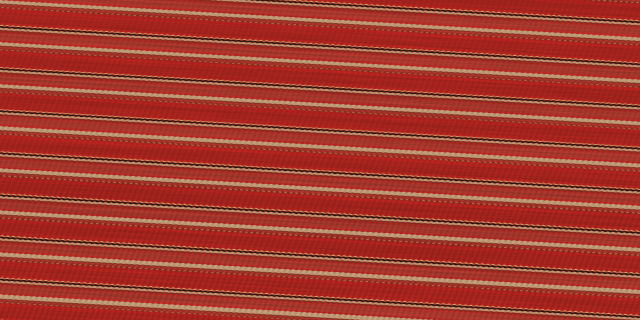
A Shadertoy shader for this pattern:

```glsl
// Slanted red woven cloth with repeating tan, cream and black thread stripes.

const float PERIOD = 0.1316;      // stripe spacing, in canvas heights
const float SLOPE = 0.0585;       // drop per unit of width
const float FIRST_STRIPE = 0.0846;
const float THREADS = 58.0;       // weave ridges per canvas height
const float STREAK = 0.10;        // strength of the dyed streaks
const float RIDGE = 0.05;         // strength of the weave shading
const float TAU = 6.2831853;

const vec3 RED = vec3(0.635, 0.135, 0.112);
const vec3 ROSE = vec3(0.665, 0.225, 0.185);
const vec3 SCARLET = vec3(0.74, 0.13, 0.12);
const vec3 TAN = vec3(0.745, 0.60, 0.46);
const vec3 CREAM = vec3(0.84, 0.62, 0.42);
const vec3 BROWN = vec3(0.42, 0.20, 0.13);
const vec3 BLACK = vec3(0.12, 0.08, 0.06);

float hash(float n) {
    return fract(sin(n * 91.7) * 4375.85);
}

vec2 gradient(vec2 cell) {
    float angle = TAU * hash(dot(cell, vec2(1.0, 5.73)));
    return vec2(cos(angle), sin(angle));
}

float gradientNoise(vec2 p) {
    vec2 i = floor(p), f = p - i;
    vec2 u = f * f * f * (f * (f * 6.0 - 15.0) + 10.0);
    vec2 e = vec2(0.0, 1.0);
    float low = mix(dot(gradient(i), f),
                    dot(gradient(i + e.yx), f - e.yx), u.x);
    float high = mix(dot(gradient(i + e.xy), f - e.xy),
                     dot(gradient(i + e.yy), f - e.yy), u.x);
    return mix(low, high, u.y);
}

// Share of one pixel covered by a line, by box filter
float line(float phase, float center, float halfWidth, float pixel) {
    float d = phase - center;
    float top = min(d + 0.5 * pixel, halfWidth);
    float bottom = max(d - 0.5 * pixel, -halfWidth);
    return max(top - bottom, 0.0) / pixel;
}

void mainImage(out vec4 fragColor, in vec2 fragCoord) {
    vec2 uv = fragCoord / iResolution.y;
    float down = 1.0 - uv.y;
    float pixel = 1.0 / (iResolution.y * PERIOD);

    // Stripe coordinate: the seam of each repeat lies in the plain red
    float stripe = (down - SLOPE * uv.x - FIRST_STRIPE) / PERIOD;
    float row = floor(stripe + 0.25);
    float phase = stripe - row;
    float vary = hash(row + 13.0) - 0.5;

    // Weave ridges and broken threads
    float ridge = sin(TAU * (uv.x * THREADS + stripe * 3.0));
    float dash = smoothstep(-0.5, 0.5, sin(TAU * uv.x * THREADS + row));
    float edge = phase + 0.006 * ridge;

    // Ground: deep red, rose between the stripes, scarlet beside them
    float rose = smoothstep(0.08, 0.18, phase) * (1.0 - smoothstep(0.46, 0.56, phase));
    vec3 color = mix(RED, ROSE, rose * 0.85);
    color = mix(color, SCARLET, 0.7 * line(phase, 0.335, 0.022, pixel));
    color = mix(color, SCARLET, 0.5 * line(phase, 0.60, 0.04, pixel));
    color = mix(color, SCARLET, 0.5 * line(phase, -0.08, 0.025, pixel));
    color = mix(color, BROWN, 0.3 * line(phase, 0.22, 0.012, pixel));

    // Dyed streaks drawn out along the threads
    float streak = gradientNoise(vec2(uv.x * 1.2, stripe * 19.0))
                 + 0.6 * gradientNoise(vec2(uv.x * 6.0, stripe * 31.0 + 7.3));
    color *= 1.0 + STREAK * streak + 0.04 * vary;

    // Narrow stripe: cream, black, tan and a brown shadow
    color = mix(color, CREAM, (0.55 + 0.4 * dash) * line(edge, -0.038, 0.014, pixel));
    color = mix(color, BLACK, (0.70 + 0.3 * dash) * line(edge, 0.0, 0.019, pixel));
    color = mix(color, TAN, 0.92 * line(edge, 0.045, 0.025, pixel));
    color = mix(color, BROWN, 0.65 * line(edge, 0.085, 0.013, pixel));

    // Broad tan stripe, slightly fuller toward the bottom
    float broad = 0.038 + 0.012 * down + 0.004 * vary;
    color = mix(color, BROWN, 0.6 * line(edge, 0.41 + broad, 0.017, pixel));
    color = mix(color, TAN, line(edge, 0.40, broad, pixel));

    // Broken stitch line below the broad stripe
    vec3 stitch = mix(BROWN, CREAM, 0.65 * dash);
    color = mix(color, stitch, 0.75 * line(edge, 0.535, 0.013, pixel));

    color *= 1.0 + RIDGE * ridge * (0.6 + 0.6 * down);
    fragColor = vec4(clamp(color, 0.0, 1.0), 1.0);
}
```
